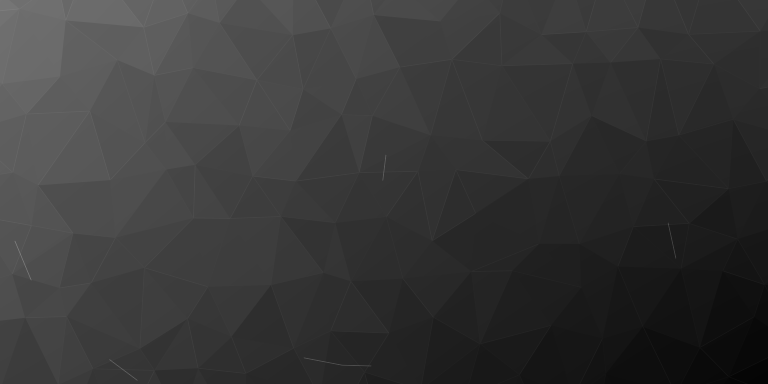
A Shadertoy shader for this background:

```glsl
// Low-poly mesh of grey facets, fading from a light upper left to a black lower right.

// Lengths are in canvas heights, jitter is in mesh cells.
const float CELL_SIZE = 0.134;
const float JITTER = 0.32;
const float RISING_BIAS = 0.88;
const float FACET_CONTRAST = 0.032;
const float FACET_SMOOTHNESS = 0.2;
const float EDGE_GLOW = 0.065;
const float EDGE_HALF_WIDTH = 0.0008;
const float SEAM_GLOW = 0.26;
const float SEAM_HALF_WIDTH = 0.0009;

// Grey levels at the corners, and how much the top middle is darkened.
const float TOP_LEFT = 0.46;
const float TOP_RIGHT = 0.215;
const float BOTTOM_LEFT = 0.245;
const float BOTTOM_RIGHT = 0.012;
const float TOP_SAG = 0.052;

// Bright open seams, each as start.xy and end.xy.
const int SEAM_COUNT = 6;
const vec4 SEAMS[SEAM_COUNT] = vec4[SEAM_COUNT](
    vec4(0.039, 0.372, 0.081, 0.271),
    vec4(0.286, 0.063, 0.357, 0.010),
    vec4(0.792, 0.068, 0.891, 0.049),
    vec4(0.891, 0.049, 0.966, 0.047),
    vec4(1.005, 0.596, 0.997, 0.531),
    vec4(1.740, 0.419, 1.760, 0.328));

vec2 hash22(vec2 p) {
    vec3 q = fract(p.xyx * vec3(0.1031, 0.1030, 0.0973));
    q += dot(q, q.yzx + 33.33);
    return fract((q.xx + q.yz) * q.zy);
}

// Jittered lattice point; odd rows shift by half a cell.
vec2 meshVertex(vec2 id) {
    vec2 shift = vec2(0.5 * mod(id.y, 2.0), 0.0);
    vec2 jitter = (hash22(id + 71.0) * 2.0 - 1.0) * JITTER;
    return (id + shift + jitter) * CELL_SIZE;
}

float backdrop(vec2 uv) {
    uv = clamp(uv, 0.0, 1.0);
    float bottom = mix(BOTTOM_LEFT, BOTTOM_RIGHT, uv.x);
    float top = mix(TOP_LEFT, TOP_RIGHT, uv.x);
    float sag = 4.0 * uv.x * (1.0 - uv.x) * uv.y;
    return mix(bottom, top, uv.y) - TOP_SAG * sag;
}

float segmentDistance(vec2 p, vec2 a, vec2 b) {
    vec2 pa = p - a, ba = b - a;
    return length(pa - ba * clamp(dot(pa, ba) / dot(ba, ba), 0.0, 1.0));
}

// Signed distance to a line, positive on its left.
float leftDistance(vec2 p, vec2 a, vec2 b) {
    vec2 dir = normalize(b - a);
    return dot(p - a, vec2(-dir.y, dir.x));
}

float strokeCoverage(float dist, float halfWidth, float pixel) {
    return clamp((halfWidth + 0.5 * pixel - dist) / pixel, 0.0, 1.0)
         * min(1.0, 2.0 * halfWidth / pixel);
}

// Only some edges catch the light; both neighbours share the same value.
float edgeLight(vec2 p, vec2 idA, vec2 idB, vec2 a, vec2 b, float pixel) {
    float strength = smoothstep(0.3, 1.0, hash22(idA + idB + 19.0).x);
    return strength * strokeCoverage(segmentDistance(p, a, b), EDGE_HALF_WIDTH, pixel);
}

// Returns weighted grey and weight of one counter-clockwise facet.
vec2 facet(vec2 p, vec2 idA, vec2 idB, vec2 idC, float aspect, float pixel) {
    vec2 a = meshVertex(idA), b = meshVertex(idB), c = meshVertex(idC);
    float inside = min(leftDistance(p, a, b), min(leftDistance(p, b, c), leftDistance(p, c, a)));
    float weight = clamp(inside / pixel + 0.5, 0.0, 1.0);
    if (weight <= 0.0) return vec2(0.0);

    vec2 centre = (a + b + c) / 3.0;
    // Mix the flat facet tone with a little of the smooth gradient.
    vec2 canvas = vec2(aspect, 1.0);
    float grey = mix(backdrop(centre / canvas), backdrop(p / canvas), FACET_SMOOTHNESS);
    grey += (hash22(idA + idB + idC + 43.0).y - 0.5) * FACET_CONTRAST * smoothstep(-0.1, 0.3, grey);
    float light = max(edgeLight(p, idA, idB, a, b, pixel),
                  max(edgeLight(p, idB, idC, b, c, pixel), edgeLight(p, idC, idA, c, a, pixel)));
    return vec2(grey + EDGE_GLOW * light, 1.0) * weight;
}

void mainImage(out vec4 fragColor, in vec2 fragCoord) {
    float pixel = 1.0 / iResolution.y;
    float aspect = iResolution.x * pixel;
    vec2 p = fragCoord * pixel;

    // Split each nearby quad along its shorter diagonal and blend its facets.
    vec2 home = floor(p / CELL_SIZE), sum = vec2(0.0);
    for (int j = -1; j <= 1; j++)
    for (int i = -2; i <= 1; i++) {
        vec2 id00 = home + vec2(i, j);
        vec2 id10 = id00 + vec2(1, 0), id01 = id00 + vec2(0, 1), id11 = id00 + 1.0;
        bool rising = RISING_BIAS * distance(meshVertex(id00), meshVertex(id11))
                    < distance(meshVertex(id10), meshVertex(id01));
        sum += facet(p, id00, id10, rising ? id11 : id01, aspect, pixel);
        sum += facet(p, rising ? id00 : id10, id11, id01, aspect, pixel);
    }
    float grey = sum.x / max(sum.y, 0.001);

    // Thin bright seams.
    float seam = 1e3;
    for (int i = 0; i < SEAM_COUNT; i++) seam = min(seam, segmentDistance(p, SEAMS[i].xy, SEAMS[i].zw));
    grey += SEAM_GLOW * strokeCoverage(seam, SEAM_HALF_WIDTH, pixel);

    fragColor = vec4(vec3(clamp(grey, 0.0, 1.0)), 1.0);
}
```
